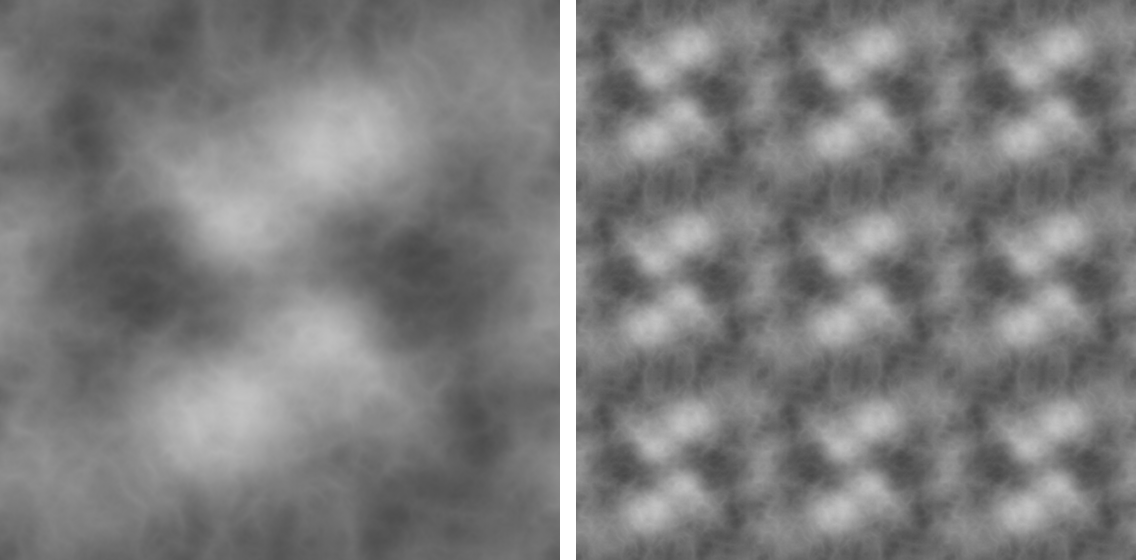
Left, the tile; right, the same tile 3 across and 3 down.
Reproduce this texture procedurally as a WebGL 1 fragment shader.

```glsl
precision highp float;
uniform vec2 u_resolution;

const float TAU = 6.2831853;
const float MEAN_GREY = 0.478;
const float BANK_CONTRAST = 1.06;

// Unit gradient of a lattice cell, wrapped to the period
vec2 cellGradient(vec2 cell, float period) {
  vec2 c = mod(cell, period);
  float h = fract(sin(dot(c, vec2(127.1, 311.7)) + period * 7.3) * 43758.545);
  return vec2(cos(TAU * h), sin(TAU * h));
}

float gradientNoise(vec2 p, float period) {
  vec2 i = floor(p);
  vec2 f = p - i;
  vec2 w = f * f * f * (f * (f * 6.0 - 15.0) + 10.0);
  vec2 e = vec2(1.0, 0.0);
  float a = dot(cellGradient(i, period), f);
  float b = dot(cellGradient(i + e.xy, period), f - e.xy);
  float c = dot(cellGradient(i + e.yx, period), f - e.yx);
  float d = dot(cellGradient(i + e.xx, period), f - e.xx);
  return mix(mix(a, b, w.x), mix(c, d, w.x), w.y);
}

// Noise that is unchanged by a half turn about the centre
float mirroredNoise(vec2 p, float period, vec2 shift) {
  vec2 q = p * period;
  return 0.707 * (gradientNoise(q + shift, period) + gradientNoise(shift - q, period));
}

// Waves with k cycles across: level, and tilted either way by 1, 2 and 3 cycles
float swell(vec2 p, float k, float level, vec3 falling, vec3 rising) {
  vec3 tilt = vec3(1.0, 2.0, 3.0) * p.y;
  return level * cos(TAU * k * p.x)
       + dot(falling, cos(TAU * (k * p.x + tilt)))
       + dot(rising, cos(TAU * (k * p.x - tilt)));
}

// Large light and dark banks of cloud
float cloudBanks(vec2 p) {
  return swell(p, 0.0, 0.0, vec3(0.022, -0.053, -0.010), vec3(0.0))
       + swell(p, 1.0, 0.052, vec3(-0.008, -0.006, -0.009), vec3(0.043, -0.051, -0.027))
       + swell(p, 2.0, 0.048, vec3(0.023, 0.022, 0.022), vec3(0.020, 0.006, -0.008))
       + swell(p, 3.0, -0.012, vec3(-0.009, 0.022, 0.011), vec3(-0.006, 0.005, -0.019));
}

// Bright creases between rounded dark puffs, from broad to fine
float wisps(vec2 p) {
  float sum = 0.0;
  float amplitude = 0.18;
  float period = 6.0;
  vec2 shift = vec2(2.37, 4.71);
  for (int octave = 0; octave < 5; octave++) {
    float n = mirroredNoise(p, period, shift);
    sum += amplitude * (0.185 - sqrt(n * n + 0.001) + 0.15 * n);
    amplitude *= 0.5;
    period *= 2.0;
    shift += vec2(1.29, 2.43);
  }
  return sum;
}

void main() {
  vec2 p = gl_FragCoord.xy / u_resolution - 0.5;
  float grey = MEAN_GREY + BANK_CONTRAST * cloudBanks(p) + wisps(p);
  gl_FragColor = vec4(vec3(clamp(grey, 0.0, 1.0)), 1.0);
}
```
